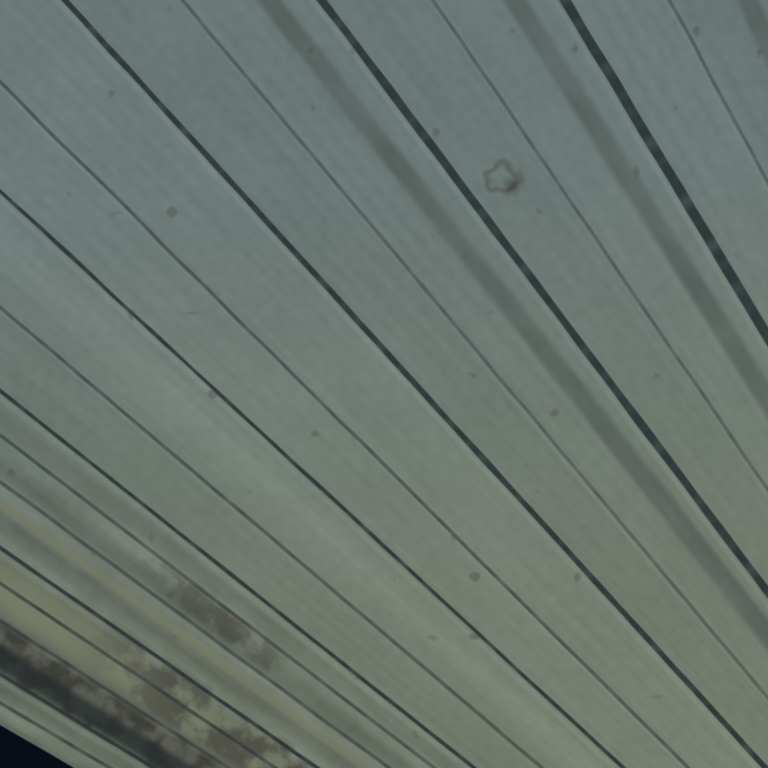
Give the GLSL for this texture, as a Shadertoy shader.

```glsl
// Weathered grey-green painted boards fanning out in perspective, with dark seams and grime.
#define VANISH vec2(2.0, -1.10)   // point where all seams meet
#define FIRST_SEAM 0.7357         // where seam zero crosses the top edge
#define PITCH 0.3073              // board pitch along the top edge
#define PITCH_GROWTH 0.00911      // widening of the pitch per board
#define THIN_OFFSET 0.55          // thin seam position inside a board
#define STAIN_OFFSET 0.21         // soft stain position inside a board
#define PAINT_TOP vec3(0.415, 0.473, 0.470)
#define PAINT_LOW vec3(0.452, 0.487, 0.430)
#define SEAM_COLOR vec3(0.165, 0.200, 0.205)
#define GRIME_COLOR vec3(0.270, 0.275, 0.250)
#define WOOD_COLOR vec3(0.465, 0.480, 0.395)
#define VOID_COLOR vec3(0.030, 0.050, 0.090)

float hash(vec2 p) {
    vec3 q = fract(p.xyx * 0.1031);
    q += dot(q, q.yzx + 33.33);
    return fract((q.x + q.y) * q.z);
}

vec2 gradient(vec2 cell) {
    float a = 6.2832 * hash(cell);
    return vec2(cos(a), sin(a));
}

// Gradient noise, roughly -0.7 to 0.7
float noise(vec2 p) {
    vec2 i = floor(p), f = fract(p);
    vec2 u = f * f * f * (f * (f * 6.0 - 15.0) + 10.0);
    vec2 e = vec2(0.0, 1.0);
    return mix(mix(dot(gradient(i), f), dot(gradient(i + e.yx), f - e.yx), u.x),
               mix(dot(gradient(i + e.xy), f - e.xy), dot(gradient(i + 1.0), f - 1.0), u.x), u.y);
}

float fbm(vec2 p) {
    float sum = 0.0, amp = 0.6;
    for (int i = 0; i < 4; i++) {
        sum += amp * noise(p);
        p = p * 2.03 + 17.3;
        amp *= 0.5;
    }
    return sum;
}

// Signed offset to the nearest repeat of a line family, in boards
float nearest(float board, float offset) {
    return board - offset - round(board - offset);
}

float stroke(float d, float halfWidth, float soft) {
    return 1.0 - smoothstep(halfWidth - soft, halfWidth + soft, abs(d));
}

// Soft-edged range from a to b
float band(float x, float a, float b, float soft) {
    return smoothstep(a - soft, a + soft, x) * (1.0 - smoothstep(b - soft, b + soft, x));
}

void mainImage(out vec4 fragColor, in vec2 fragCoord) {
    vec2 p = fragCoord / iResolution.xy;
    float soft = max(0.0016, 0.9 / iResolution.y);

    // Fan coordinates: board index across, distance along
    vec2 ray = p - VANISH;
    float depth = ray.y / (1.0 - VANISH.y);
    float along = length(ray);
    float across = FIRST_SEAM - VANISH.x - ray.x / depth;
    float board = (sqrt(PITCH * PITCH + 4.0 * PITCH_GROWTH * across) - PITCH) / (2.0 * PITCH_GROWTH);
    float toCanvas = (PITCH + 2.0 * PITCH_GROWTH * board) * depth * ray.y / along;
    board += 0.006 * noise(vec2(along * 14.0, floor(board * 2.0) * 5.3));

    // Paint with a cool top, per-board tone, mottling and fine grain
    vec3 color = mix(PAINT_LOW, PAINT_TOP, smoothstep(0.05, 0.95, p.y + 0.1 * (0.5 - p.x)));
    float plank = floor(board) * 2.0 + step(THIN_OFFSET, fract(board));
    color += 0.018 * (hash(vec2(plank + 40.0, 3.0)) - 0.5);
    color += 0.022 * fbm(p * 7.0) + 0.016 * noise(p * 70.0);
    color += 0.020 * noise(vec2(board * 22.0, along * 3.0));
    color += 0.030 * band(board, 3.12, 3.36, 0.12);

    // Soft stains beside the seams of the upper boards
    float wear = fbm(vec2(along * 9.0, board * 4.0));
    float stain = stroke(nearest(board, STAIN_OFFSET) * toCanvas, 0.013, 0.006);
    stain *= (1.0 - smoothstep(1.6, 1.8, board)) * (0.55 + 0.5 * wear);
    color = mix(color, vec3(0.30, 0.335, 0.32), stain);

    // Ridges and dirt of the lower boards
    float lower = smoothstep(3.7, 4.4, board);
    float ridge = 0.5 + 0.5 * cos(6.2832 * (board * 3.0 + 0.1));
    color *= 1.0 - lower * (0.15 - 0.15 * ridge + 0.14 * wear);
    color = mix(color, WOOD_COLOR, 0.7 * band(board, 4.66, 4.74, 0.03));
    color = mix(color, WOOD_COLOR, 0.75 * band(board, 5.08, 5.48, 0.06));
    float blotch = smoothstep(-0.12, 0.25, fbm(p * 22.0) + 0.1);
    float patchDirt = band(board, 4.98, 5.5, 0.07) * smoothstep(0.08, 0.24, p.x);
    patchDirt += band(board, 4.27, 4.5, 0.05) * stroke(p.x - 0.29, 0.07, 0.08);
    color = mix(color, GRIME_COLOR, 0.75 * blotch * patchDirt);
    color = mix(color, GRIME_COLOR * (0.75 + 0.5 * blotch), 0.85 * band(board, 5.55, 6.02, 0.06));
    color = mix(color, SEAM_COLOR * 0.85, 0.7 * band(board, 5.76, 5.96, 0.05));

    // Seams: bold, thin, and extra ones low down, each with a pale lip
    float chips = 0.85 + 0.45 * noise(vec2(along * 45.0, board * 2.0));
    float boldDist = nearest(board, 0.0) * toCanvas;
    float thinDist = nearest(board, THIN_OFFSET) * toCanvas;
    float extraDist = nearest(board, 0.26) * toCanvas;
    float boldWidth = max(0.0024, 0.0066 - 0.0015 * max(board, 0.0));
    color += 0.030 * stroke(boldDist - boldWidth - 0.005, 0.003, 0.003);
    color += 0.018 * stroke(thinDist - 0.005, 0.002, 0.002);
    float thinStrength = mix(0.46, 0.64, smoothstep(1.8, 2.5, board));
    float seam = stroke(boldDist, boldWidth, soft) * min(chips + 0.1, 1.0);
    seam = max(seam, thinStrength * chips * stroke(thinDist, 0.0022, soft));
    seam = max(seam, 0.75 * chips * lower * stroke(extraDist, 0.0022, soft));
    color = mix(color, SEAM_COLOR, 0.92 * seam);

    // Knot and sparse specks
    vec2 knot = p - vec2(0.656, 0.768);
    float knotDist = length(knot * vec2(0.9, 1.1)) + 0.012 * noise(p * 65.0);
    float mark = 0.45 * stroke(knotDist - 0.019, 0.004, 0.005);
    mark += 0.6 * stroke(length(knot - vec2(0.010, -0.010)), 0.008, 0.007);
    mark += 0.35 * smoothstep(0.46, 0.62, noise(p * 38.0 + 9.0));
    color = mix(color, GRIME_COLOR, min(mark, 0.8));

    // Open gap past the last board
    color = mix(color, VOID_COLOR, smoothstep(-soft, soft, (board - 6.47) * toCanvas));
    fragColor = vec4(clamp(color, 0.0, 1.0), 1.0);
}
```
